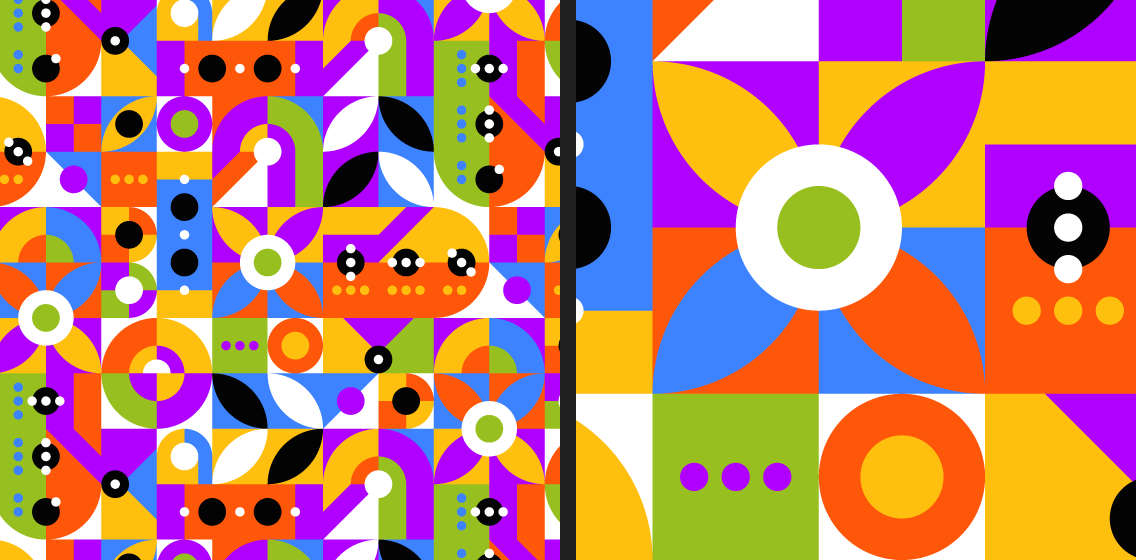
Left: the whole. Right: its middle third, enlarged.
Write a WebGL 2 fragment shader that draws this pattern.

```glsl
#version 300 es
precision highp float;
// Bold geometric patchwork of arches, flowers, leaves, pills and dots; 8 x 8 cells that repeat with a two-cell drop.
uniform vec2 u_resolution;
out vec4 fragColor;

const vec3 YELLOW = vec3(1.0, 0.75, 0.06), GREEN = vec3(0.59, 0.75, 0.12), PURPLE = vec3(0.69, 0.0, 1.0);
const vec3 ORANGE = vec3(1.0, 0.34, 0.04), BLUE = vec3(0.24, 0.51, 1.0), WHITE = vec3(1.0), BLACK = vec3(0.01);

vec2 p;    // position in the tile, in cells, y down
vec3 col;  // colour painted so far

void disc(vec2 c, float r, vec3 k) { if (length(p - c) < r) col = k; }

void box(vec2 lo, vec2 hi, vec3 k) { if (all(greaterThan(p, lo)) && all(lessThan(p, hi))) col = k; }

// Four colours around a centre: top left, top right, bottom left, bottom right
vec3 quarters(vec2 c, vec3 tl, vec3 tr, vec3 bl, vec3 br) {
  return p.y < c.y ? (p.x < c.x ? tl : tr) : (p.x < c.x ? bl : br);
}
void wheel(vec2 c, float r, vec3 tl, vec3 tr, vec3 bl, vec3 br) {
  if (length(p - c) < r) col = quarters(c, tl, tr, bl, br);
}
void squares(vec2 c, float r, vec3 tl, vec3 tr, vec3 bl, vec3 br) {
  vec2 d = abs(p - c);
  if (max(d.x, d.y) < r) col = quarters(c, tl, tr, bl, br);
}

void dots(vec2 c, vec2 stride, vec3 k) {
  for (int i = -1; i <= 1; i++) disc(c + float(i) * stride, 0.085, k);
}
void button(vec2 c, vec2 stride) {
  disc(c, 0.25, BLACK);
  dots(c, stride, WHITE);
}

// Leaf along one diagonal of a cell; side = 1 falls to the right, -1 rises
void leaf(vec2 cell, float side, vec3 ground, vec3 k) {
  box(cell, cell + 1.0, ground);
  vec2 f = (p - cell - 0.5) * vec2(side, 1.0), corner = vec2(0.5, -0.5);
  if (max(length(f - corner), length(f + corner)) < 1.0) col = k;
}

void flower(vec2 c, vec3 a, vec3 b, vec3 d, vec3 e) {
  leaf(c - 1.0, 1.0, a, b);
  leaf(c - vec2(0, 1), -1.0, b, a);
  leaf(c - vec2(1, 0), -1.0, d, e);
  leaf(c, 1.0, e, d);
  disc(c, 0.5, WHITE);
  disc(c, 0.25, GREEN);
}

// Arch with a slanted left leg and an upright right leg
void arch(vec2 c, vec3 groundL, vec3 groundR, vec3 ringL, vec3 ringR, vec3 innerL, vec3 innerR) {
  vec2 d = p - c;
  squares(c, 1.0, groundL, groundR, ringL, ringR);
  wheel(c, 1.0, ringL, ringR, ringL, ringR);
  wheel(c, 0.5, innerL, innerR, ringL, innerR);
  box(c, c + vec2(0.5, 1), innerR);
  float slant = d.x + d.y;
  if (d.x > -1.0 && d.x < 0.0 && d.y > 0.0 && d.y < 1.0 && slant > -0.5) col = slant > 0.0 ? WHITE : groundL;
  disc(c, 0.25, WHITE);
}

// Square left half, rounded right half, disc in the middle
void pinwheel(vec2 c, vec3 a, vec3 b, vec3 hub) {
  box(c - 0.5, c + vec2(0, 0.5), p.y < c.y ? a : b);
  wheel(c, 0.5, a, b, b, a);
  disc(c, 0.25, hub);
}

vec3 pattern(vec2 q) {
  q.y -= 2.0 * floor(q.x / 8.0);
  p = mod(q, 8.0);
  col = WHITE;
  vec2 across = vec2(0.25, 0), down = across.yx;

  // Pill: rounded end, then body with a bent band
  wheel(vec2(0, 1), 1.0, YELLOW, YELLOW, ORANGE, ORANGE);
  button(vec2(0.5, 1), vec2(0.17));
  for (float x = 0.25; x < 0.6; x += 0.25) disc(vec2(x, 1.5), 0.085, YELLOW);
  float bend = p.x + p.y;
  bool band = p.x < 7.0 ? p.y > 2.5 : bend > 9.5 && bend < 10.0;
  box(vec2(6, 2), vec2(8, 3), band ? PURPLE : YELLOW);
  box(vec2(6, 3), vec2(8, 4), ORANGE);
  button(vec2(6.5, 3), down);
  button(vec2(7.5, 3), across);
  for (float x = 6.5; x < 8.0; x++) dots(vec2(x, 3.5), across, YELLOW);

  // Upright blob: green half, orange half with a bent band
  if (p.x < 2.0 && p.y > 5.0 && (p.y < 7.0 || length(p - vec2(1, 7)) < 1.0)) {
    float drop = p.y - p.x;
    band = p.y < 6.0 ? p.x < 1.5 : drop > 4.5 && drop < 5.0;
    col = p.x < 1.0 ? GREEN : band ? PURPLE : ORANGE;
  }
  button(vec2(1, 5.5), across);
  button(vec2(1, 6.5), down);
  disc(vec2(1, 7.5), 0.25, BLACK);
  disc(vec2(1.18, 7.32), 0.085, WHITE);
  for (int i = 0; i < 8; i++) disc(vec2(0.5, 5.25 + float(i / 3) + 0.25 * float(i % 3)), 0.085, BLUE);

  // Rainbow, flowers and large arches
  box(vec2(0, 2), vec2(2, 3), PURPLE);
  if (p.y < 3.0) {
    wheel(vec2(1, 3), 1.0, YELLOW, BLUE, BLUE, BLUE);
    wheel(vec2(1, 3), 0.5, ORANGE, GREEN, GREEN, GREEN);
  }
  flower(vec2(1, 4), BLUE, ORANGE, YELLOW, PURPLE);
  flower(vec2(5, 3), PURPLE, YELLOW, ORANGE, BLUE);
  arch(vec2(5, 1), ORANGE, BLUE, PURPLE, GREEN, YELLOW, PURPLE);
  arch(vec2(7, 7), PURPLE, BLUE, YELLOW, PURPLE, ORANGE, GREEN);

  // Checker, split squares and pinwheels
  squares(vec2(1.5, 0.5), 0.5, ORANGE, PURPLE, PURPLE, ORANGE);
  box(vec2(1, 1), vec2(2), p.x > p.y ? BLUE : WHITE);
  disc(vec2(1.5), 0.25, PURPLE);
  box(vec2(6, 5), vec2(7, 6), bend < 12.0 ? BLUE : WHITE);
  disc(vec2(6.5, 5.5), 0.25, PURPLE);
  pinwheel(vec2(2.5), YELLOW, ORANGE, BLACK);
  pinwheel(vec2(2.5, 3.5), PURPLE, GREEN, WHITE);
  pinwheel(vec2(7.5, 5.5), YELLOW, ORANGE, BLACK);

  // Leaves
  leaf(vec2(2, 0), -1.0, BLUE, YELLOW);
  disc(vec2(2.5, 0.5), 0.25, BLACK);
  for (float i = 0.0; i < 2.0; i++) {
    vec3 first = i < 0.5 ? BLACK : WHITE, second = WHITE + BLACK - first;
    leaf(vec2(4.0 + i, 5), 1.0, BLUE, first);
    leaf(vec2(4.0 + i, 6), -1.0, YELLOW, second);
    leaf(vec2(6, i), -1.0, PURPLE, second);
    leaf(vec2(7, i), 1.0, BLUE, first);
  }

  // Rings and dotted squares
  wheel(vec2(3, 5), 1.0, ORANGE, YELLOW, GREEN, PURPLE);
  wheel(vec2(3, 5), 0.5, YELLOW, PURPLE, PURPLE, YELLOW);
  if (p.y < 5.0) disc(vec2(3, 5), 0.25, WHITE);
  disc(vec2(3.5, 0.5), 0.5, PURPLE);
  disc(vec2(3.5, 0.5), 0.25, GREEN);
  disc(vec2(5.5, 4.5), 0.5, ORANGE);
  disc(vec2(5.5, 4.5), 0.25, YELLOW);
  box(vec2(2, 1), vec2(3, 2), ORANGE);
  dots(vec2(2.5, 1.5), across, YELLOW);
  box(vec2(4), vec2(5), GREEN);
  dots(vec2(4.5), across, PURPLE);

  // Upright and level bars with discs
  box(vec2(3, 1), vec2(4), YELLOW);
  box(vec2(3, 1.5), vec2(4, 3.5), BLUE);
  box(vec2(3, 7), vec2(6, 8), abs(p.x - 4.5) < 1.0 ? ORANGE : PURPLE);
  for (float i = 0.0; i < 3.0; i++) {
    if (i < 1.5) { disc(vec2(3.5, 2.0 + i), 0.25, BLACK); disc(vec2(4.0 + i, 7.5), 0.25, BLACK); }
    disc(vec2(3.5, 1.5 + i), 0.085, WHITE);
    disc(vec2(3.5 + i, 7.5), 0.085, WHITE);
  }

  // Small arch
  box(vec2(3, 6.5), vec2(4, 7), p.x < 3.75 ? YELLOW : BLUE);
  if (p.y < 6.5) wheel(vec2(3.5, 6.5), 0.5, YELLOW, BLUE, YELLOW, BLUE);
  disc(vec2(3.5, 6.5), 0.25, WHITE);

  // Wedges meeting at a pivot
  box(vec2(2, 6), vec2(3, 8), p.x - 2.36 > abs(p.y - 7.0) ? BLUE : p.y < 7.0 ? PURPLE : YELLOW);
  disc(vec2(2.25, 7), 0.25, BLACK);
  disc(vec2(2.25, 7), 0.085, WHITE);
  box(vec2(6, 4), vec2(8, 5), 4.64 - p.y > abs(p.x - 7.0) ? PURPLE : p.x < 7.0 ? YELLOW : GREEN);
  disc(vec2(7, 4.75), 0.25, BLACK);
  disc(vec2(7, 4.75), 0.085, WHITE);
  return col;
}

void main() {
  // Average a 4 x 4 grid of samples to smooth the edges
  vec3 sum = vec3(0);
  for (int i = 0; i < 16; i++) {
    vec2 offset = (vec2(i % 4, i / 4) - 1.5) / 4.0;
    vec2 uv = (gl_FragCoord.xy + offset) / u_resolution;
    sum += pattern(vec2(uv.x, 1.0 - uv.y) * 10.105 + vec2(0.171, -1.737));
  }
  fragColor = vec4(sum / 16.0, 1.0);
}
```
